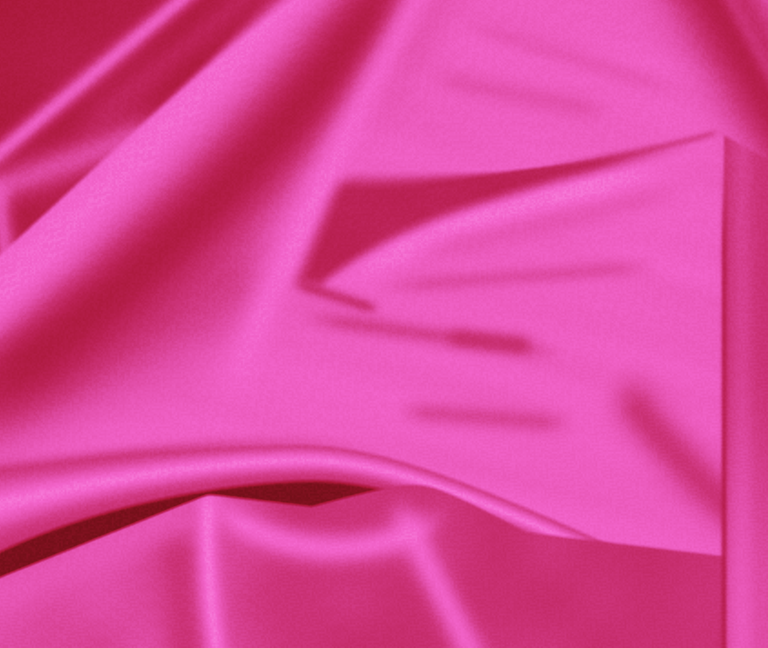
Give the GLSL for this texture, as a WebGL 1 fragment shader.

```glsl
precision highp float;
// Draped pink satin: diagonal folds, a pointed flap and a rolled hem over a front drape.
uniform vec2 u_resolution;

const float HEIGHT = 6.48; // canvas height in cloth units

float hash(vec2 p) {
  return fract(sin(dot(p, vec2(127.1, 311.7))) * 43758.5);
}

float noise(vec2 p) {
  vec2 i = floor(p), f = fract(p), e = vec2(1, 0);
  f = f * f * (3. - 2. * f);
  return mix(mix(hash(i), hash(i + e.xy), f.x),
             mix(hash(i + e.yx), hash(i + e.xx), f.x), f.y);
}

float bump(float d, float width) {
  return exp(-d * d / (width * width));
}

float edge(float d, float blur) {
  return smoothstep(-blur, blur, d);
}

// Rounded peak with its own slope on each side (y points down)
float tent(float x, vec2 peak, vec2 slopes, float radius) {
  float u = x - peak.x;
  float slope = u < 0. ? slopes.x : slopes.y;
  return peak.y + slope * (sqrt(u * u + radius * radius) - radius);
}

// Blends a soft bowed stroke into the shade; look = (width, level, strength)
float bowed(float shade, vec2 p, vec4 line, float bow, vec3 look) {
  vec2 ab = line.zw - line.xy;
  float len = length(ab);
  vec2 dir = ab / len, q = p - line.xy;
  float t = dot(q, dir) / len;
  float d = dot(q, vec2(-dir.y, dir.x)) - bow * 4. * t * (1. - t);
  float ends = smoothstep(0., .22, min(t, 1. - t));
  return mix(shade, look.y, look.z * ends * bump(d, look.x));
}

float fold(float shade, vec2 p, vec4 line, vec3 look) {
  return bowed(shade, p, line, 0., look);
}

// Cloth behind the big diagonal ridge
float backCloth(vec2 p) {
  float s = .24 + .12 * noise(p * 1.6);
  s = fold(s, p, vec4(2.9, -.4, .6, 1.5), vec3(.13, .5, .6));
  s = fold(s, p, vec4(2.7, -.75, -.8, 2.2), vec3(.1, 1, .9));
  s = fold(s, p, vec4(1.8, 1.2, -.6, 2.1), vec3(.18, .85, .85));
  return fold(s, p, vec4(-.05, 1.7, .1, 2.9), vec3(.12, .95, .8));
}

// Diagonal ridges and valley on the left, streaks at the top right
float mainCloth(vec2 p) {
  float s = .92 + .06 * noise(vec2(p.x - p.y, p.y * 4. - p.x));
  s = bowed(s, p, vec4(3.1, 2.4, -.9, 4.2), -.15, vec3(.5, .62, .75));
  s = bowed(s, p, vec4(4.7, -1.3, -1.2, 4.6), -.52, vec3(.46, .26, .95));
  s = bowed(s, p, vec4(4.3, -1.6, -1.4, 4.3), -.1, vec3(.28, 1.02, .95));
  s = bowed(s, p, vec4(4.75, -1, 2.1, 4.4), .12, vec3(.2, 1.04, .85));
  s = fold(s, p, vec4(4.2, .75, 6.2, 1.15), vec3(.12, .76, .6));
  s = fold(s, p, vec4(4.5, .2, 6.9, .95), vec3(.09, .8, .5));
  s = fold(s, p, vec4(6.6, -1, 8.4, 2.2), vec3(.42, .28, .92));
  s = fold(s, p, vec4(6.95, -.7, 7.9, 1.1), vec3(.09, .65, .7));
  float ridge = dot(p - vec2(2.55, .2), normalize(vec2(2.35, 2.55)));
  return mix(backCloth(p), s, edge(ridge, .03 + .12 * exp(-p.y * 2.)));
}

// Shadowed tongue, its lit lip and the wrinkles of the flap below
float flap(float s, vec2 p) {
  float u = max(p.x - 3.5, 0.);
  float top = 1.8 - .035 * u * u;
  float lip = min(top + 1.05 * exp(2.56 - p.x * .8), 2.85);
  float right = edge(6.5 - p.x, .7);
  s = mix(s, 1.07, .75 * edge(p.x - 3.6, .4) * right * bump(p.y - lip - .17, .17));
  float soft = mix(.13, .025, smoothstep(3.6, 5.4, p.x));
  float left = edge(p.x - 3.4 + (p.y - 1.8) * .42, .13);
  float tongue = edge(p.y - top, soft) * edge(lip - p.y, .1) * left * right;
  s = mix(s, .36 + .1 * noise(p * 2.), tongue);
  float rim = edge(p.x - 5.7, .5) * edge(7.15 - p.x, .08);
  s = mix(s, .6, .7 * rim * bump(p.y - top, .04));
  s = fold(s, p, vec4(4, 2.6, 7, 1.85), vec3(.12, .8, .55));
  s = fold(s, p, vec4(3.7, 2.88, 6.7, 2.65), vec3(.09, .72, .7));
  s = fold(s, p, vec4(2.9, 2.82, 3.85, 3.12), vec3(.07, .5, .8));
  s = fold(s, p, vec4(2.9, 3.15, 5.7, 3.55), vec3(.1, .62, .75));
  s = fold(s, p, vec4(4.4, 3.36, 5.4, 3.46), vec3(.1, .48, .65));
  s = fold(s, p, vec4(3.9, 4.1, 5.8, 4.25), vec3(.11, .66, .75));
  return bowed(s, p, vec4(6.1, 3.7, 7.7, 5.4), .1, vec3(.23, .5, .8));
}

// Lower drape, lit along its creases
float frontCloth(vec2 p) {
  float s = mix(.7, .52, edge(p.x - 2.5, .5)) + .1 * noise(p * 2.);
  s = fold(s, p, vec4(-.8, 6.3, 2.2, 5), vec3(.25, .9, .8));
  s = fold(s, p, vec4(1.75, 5.2, 1.9, 7), vec3(.22, .52, .7));
  s = bowed(s, p, vec4(2.1, 4.6, 2.3, 7.2), .1, vec3(.11, 1.08, .9));
  s = bowed(s, p, vec4(1.9, 4.9, 4.6, 5.1), .48, vec3(.16, 1.04, .9));
  return fold(s, p, vec4(3.9, 4.9, 4.9, 6.9), vec3(.15, 1.04, .85));
}

vec3 blend(vec3 a, vec3 b, float k) {
  return mix(a, b, clamp(k, 0., 1.));
}

vec3 satin(float level) {
  float k = level * 5.;
  vec3 c = blend(vec3(.46, .06, .1), vec3(.66, .09, .21), k);
  c = blend(c, vec3(.73, .13, .33), k - 1.);
  c = blend(c, vec3(.8, .2, .47), k - 2.);
  c = blend(c, vec3(.88, .3, .65), k - 3.);
  c = blend(c, vec3(.95, .39, .79), k - 4.);
  return blend(c, vec3(1, .62, .93), k - 5.);
}

void main() {
  vec2 p = gl_FragCoord.xy / u_resolution.y * HEIGHT;
  p.y = HEIGHT - p.y; // measured down from the top
  float s = flap(mainCloth(p), p);
  // Rolled hem, the gap beneath it and the front drape
  float hem = p.y - tent(p.x, vec2(3, 4.45), vec2(.14, .5), 1.4);
  float thick = .3 + .5 * exp(-p.x * .7);
  s = mix(s, .5, .7 * bump(hem, .09) * edge(2.7 - p.x, 1.7));
  s = mix(s, .56 + .48 * bump(hem / thick - .42, .3), edge(hem, .03));
  s = mix(s, .02 + .12 * edge(p.x - 4., 1.), edge(hem - thick, .035));
  float front = min(tent(p.x, vec2(2.1, 4.95), vec2(.4, .12), .04),
                    tent(p.x, vec2(4.15, 4.85), vec2(.28, .56), .3));
  s = mix(s, frontCloth(p), edge(p.y - front, .025));
  // Hanging strip on the right
  float seam = p.x - 7.24;
  float strip = edge(seam, .025) * edge(p.y - 1.35 - .55 * seam, .03);
  s = mix(s, .58 + .2 * edge(p.y - 4.8, 1.4) + .12 * bump(seam - .18, .12), strip);
  s = mix(s, .3, .75 * bump(seam, .03) * edge(p.y - 2., .6));
  // Weave grain
  s += .07 * (noise(p * 55.) - .5);
  gl_FragColor = vec4(satin(s), 1);
}
```
